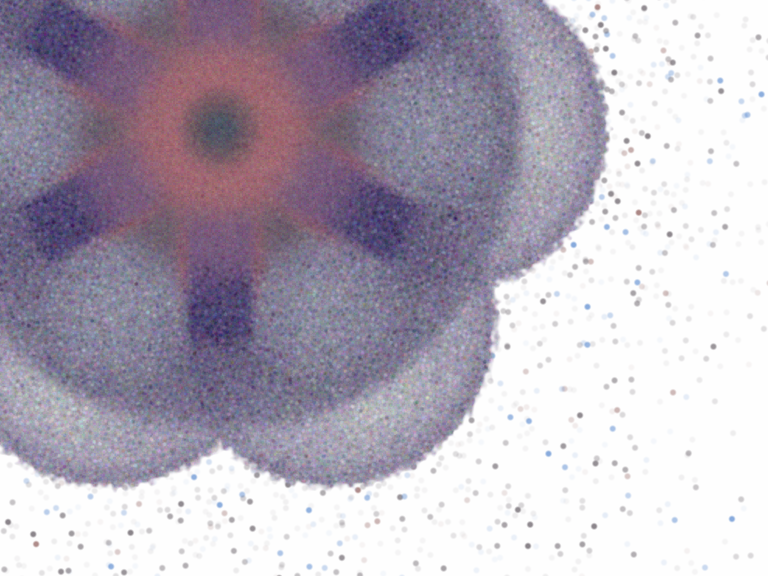
A WebGL 1 fragment shader for this background:

```glsl
precision highp float;
// Six-lobed stippled flower with a glowing star core, shedding soft dots on white.
uniform vec2 u_resolution;

const vec2 CENTER = vec2(0.382, 0.776);

vec3 hash3(vec2 p) {
  return fract(sin(vec3(dot(p, vec2(127.1, 311.7)),
                        dot(p, vec2(269.5, 183.3)),
                        dot(p, vec2(419.2, 371.9)))) * 43758.5);
}

float valueNoise(vec2 p) {
  vec2 i = floor(p), f = fract(p);
  f = f * f * (3.0 - 2.0 * f);
  return mix(mix(hash3(i).x, hash3(i + vec2(1.0, 0.0)).x, f.x),
             mix(hash3(i + vec2(0.0, 1.0)).x, hash3(i + 1.0).x, f.x), f.y);
}

// Folds the plane into half a petal; x runs along the petal axis.
vec2 foldPetal(vec2 v) {
  float sector = radians(60.0);
  float angle = mod(atan(v.y, v.x) + 0.5 * sector, sector) - 0.5 * sector;
  return length(v) * vec2(cos(angle), abs(sin(angle)));
}

// Petal circles joined with a solid middle
float flowerDistance(vec2 q) {
  return min(length(q - vec2(0.387, 0.0)) - 0.286, length(q) - 0.4);
}

// One below the start, zero above the end
float fall(float start, float end, float x) {
  return 1.0 - smoothstep(start, end, x);
}

float blob(vec2 offset, vec2 size) {
  vec2 s = offset / size;
  return exp(-dot(s, s));
}

mat2 rotate(float a) {
  return mat2(cos(a), sin(a), -sin(a), cos(a));
}

vec3 flowerColor(vec2 q, float edge) {
  float r = length(q);
  float along = dot(q, vec2(0.866, 0.5));
  float across = dot(q, vec2(0.5, -0.866));

  // Pale outer petals with a bright crescent and a darker rim
  vec3 col = mix(vec3(0.61, 0.59, 0.67), vec3(0.70, 0.70, 0.73),
                 blob(q - vec2(0.555, 0.0), vec2(0.05, 0.11)));
  col = mix(col, vec3(0.52, 0.49, 0.59), 0.75 * smoothstep(-0.05, -0.012, edge));
  col = mix(col, vec3(0.64, 0.61, 0.69), 0.7 * smoothstep(-0.012, 0.0, edge));

  // Inner disc, its petal rings and the shadows between petals
  col = mix(col, vec3(0.48, 0.46, 0.56), fall(0.50, 0.54, r));
  float ring = (length(q - vec2(0.33, 0.0)) - 0.165) / 0.03;
  col = mix(col, vec3(0.41, 0.39, 0.49), 0.5 * exp(-ring * ring));
  col = mix(col, vec3(0.54, 0.54, 0.62),
            0.9 * blob(q - vec2(0.36, 0.0), vec2(0.10, 0.10)));
  col = mix(col, vec3(0.35, 0.31, 0.45),
            0.75 * blob(vec2(along - 0.41, across), vec2(0.08, 0.08)));

  // Red glow, brown hollows and reddish arm borders
  col = mix(col, vec3(0.61, 0.39, 0.43), fall(0.13, 0.23, r));
  col = mix(col, vec3(0.40, 0.34, 0.40),
            0.95 * blob(q - vec2(0.205, 0.0), vec2(0.05, 0.08)));
  col = mix(col, vec3(0.54, 0.33, 0.40),
            0.75 * blob(vec2(along - 0.22, across - 0.062), vec2(0.07, 0.018)));

  // Violet arms with dark tips
  float arm = fall(0.042, 0.07, across) * fall(0.35, 0.395, along);
  vec3 armColor = mix(vec3(0.45, 0.33, 0.47), vec3(0.28, 0.24, 0.42),
                      smoothstep(0.20, 0.31, along));
  col = mix(col, armColor, 0.95 * arm * smoothstep(0.10, 0.20, along));

  // Dark core
  col = mix(col, vec3(0.42, 0.33, 0.37), fall(0.04, 0.085, r));
  return mix(col, vec3(0.29, 0.31, 0.37), fall(0.012, 0.05, r));
}

void main() {
  vec2 v = gl_FragCoord.xy / u_resolution.y - CENTER;
  vec2 q = foldPetal(v);
  float edge = flowerDistance(q);

  // Scattered dots, thinning out away from the petals
  vec3 col = vec3(0.995);
  for (int i = 0; i < 6; i++) {
    float layer = float(i);
    vec2 g = rotate(layer * 1.3 + 0.4) * v / 0.028 + layer * 17.3;
    vec2 cell = floor(g);
    vec3 h = hash3(cell), k = hash3(cell + 61.7);
    vec2 home = (cell + 0.5 - layer * 17.3) * 0.028 * rotate(layer * 1.3 + 0.4);
    float away = max(flowerDistance(foldPetal(home)), 0.0);
    float present = step(h.z, 0.34 * exp(-4.0 * away));
    float disc = fall(0.09, 0.26, length(fract(g) - 0.28 - 0.44 * h.xy));
    vec3 tint = mix(vec3(0.40, 0.37, 0.40), vec3(0.38, 0.56, 0.82), step(0.68, k.x));
    tint = mix(tint, vec3(0.56, 0.37, 0.36), step(0.9, k.x));
    col = mix(col, tint, present * disc * (0.06 + 0.74 * pow(k.y, 4.0)));
  }

  // Stippled grain, finer towards the core
  vec3 flower = flowerColor(q, edge);
  float fine = fall(0.18, 0.34, length(v));
  for (int i = 0; i < 4; i++) {
    float layer = float(i);
    vec2 g = rotate(layer * 0.9 + 0.3) * v / 0.0105 + layer * 31.7;
    vec3 h = hash3(floor(g));
    float speck = fall(0.12, 0.48, length(fract(g) - 0.38 - 0.24 * h.yz));
    vec3 shade = hash3(floor(g) + 9.1) - 0.5;
    flower += (0.09 * shade + 0.13 * (h.x - 0.5)) * speck * (1.0 - 0.65 * fine);
  }
  flower += 0.07 * (hash3(floor(v / 0.0027)) - 0.5);

  // Ragged petal outline
  float ragged = edge + 0.014 * (valueNoise(v * 110.0) - 0.5);
  col = mix(col, flower, 0.97 * fall(-0.007, 0.007, ragged));
  gl_FragColor = vec4(clamp(col, 0.0, 1.0), 1.0);
}
```
